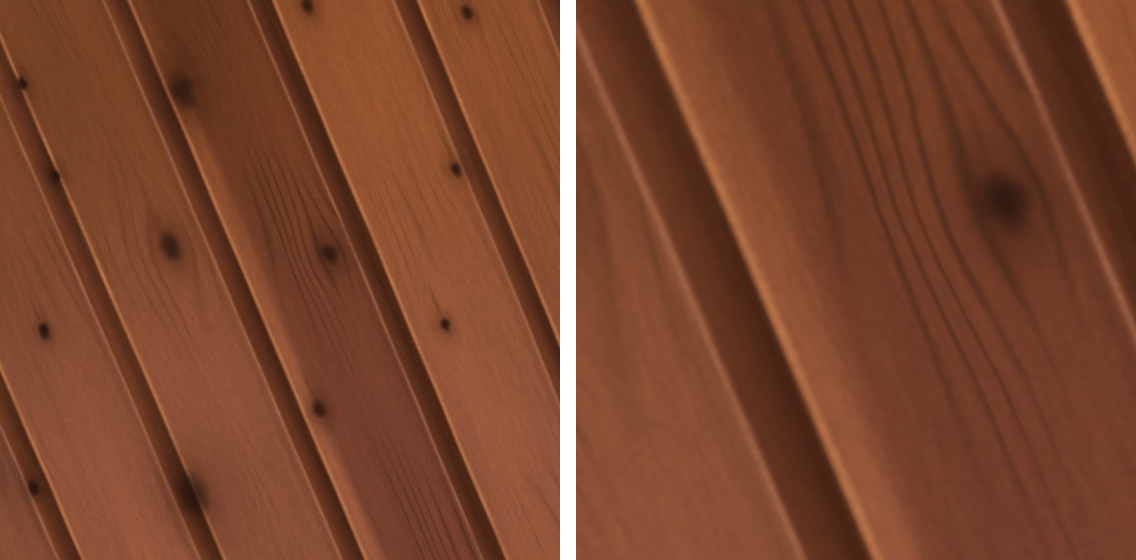
Left: the whole. Right: its middle third, enlarged.
A WebGL 2 fragment shader for this texture:

```glsl
#version 300 es
precision highp float;
// Slanted, stained pine boards with dark grooves, bright bevels, grain and knots.
uniform vec2 u_resolution;
out vec4 fragColor;

vec2 hashGradient(vec2 cell) {
  vec2 h = vec2(dot(cell, vec2(127.1, 311.7)), dot(cell, vec2(269.5, 183.3)));
  return 2.0 * fract(sin(h) * 43758.545) - 1.0;
}

float gradientNoise(vec2 p) {
  vec2 i = floor(p), f = fract(p);
  vec2 w = f * f * f * (f * (f * 6.0 - 15.0) + 10.0);
  vec2 e = vec2(0.0, 1.0);
  return mix(
    mix(dot(hashGradient(i), f), dot(hashGradient(i + e.yx), f - e.yx), w.x),
    mix(dot(hashGradient(i + e.xy), f - e.xy), dot(hashGradient(i + e.yy), f - e.yy), w.x), w.y);
}

float ridge(float x, float center, float width) {
  float d = (x - center) / width;
  return exp(-d * d);
}

// Scattered knots: x = dark core, y = stained halo, z = sideways push on the grain.
vec3 knots(vec2 p) {
  vec3 result = vec3(0.0);
  float wobble = 0.005 * gradientNoise(p * 45.0);
  for (int k = 0; k < 13; k++) {
    float i = float(k);
    vec2 q = p - fract(vec2(0.7549, 0.5698) * i + vec2(0.04, 0.85));
    vec2 local = vec2(dot(q, vec2(0.92, 0.391)), dot(q, vec2(-0.391, 0.92)) / 1.5);
    float size = fract(i * 0.27);
    float radius = 0.009 + 0.02 * pow(size, 4.0);
    float d = length(local) + wobble;
    float core = 1.0 - smoothstep(0.25 * radius, 1.35 * radius, d);
    float tail = ridge(local.x, 0.0, 0.004) * ridge(local.y, 0.015, 0.03);
    result.x = max(result.x, core * mix(0.9, 0.6, size));
    result.y = max(result.y, max(0.55 * ridge(d, 0.0, 2.0 * radius), 0.4 * tail));
    result.z += local.x * ridge(d, 0.0, 3.5 * radius);
  }
  return result;
}

void main() {
  vec2 p = gl_FragCoord.xy / u_resolution;
  float down = 1.0 - p.y;

  // Board coordinates: the seams lean and converge slightly.
  float across = (p.x - 0.43 * down) / (1.0 - 0.025 * down);
  float lane = (across - 0.186) / 0.2585;
  lane += 0.012 * gradientNoise(vec2(floor(lane + 0.4) * 5.3, down * 6.0));
  float board = floor(lane - 0.08);
  float seam = floor(lane + 0.4);
  float c = lane - seam;
  float inBoard = lane - board;

  // Grain, bent around the knots.
  vec3 knot = knots(p);
  vec2 g = vec2(across - 0.6 * knot.z, down);
  float streak = gradientNoise(vec2(g.x * 75.0, g.y * 5.0) + board * 9.7);
  float broad = gradientNoise(vec2(g.x * 11.0, g.y * 1.8) + board * 7.3);
  float fiber = gradientNoise(vec2(g.x * 210.0, g.y * 45.0));
  float speckle = gradientNoise(p * 170.0);
  float rings = pow(0.5 + 0.5 * sin(g.x * 260.0 + broad * 22.0 + streak * 2.0), 5.0);
  float ringArea = smoothstep(-0.05, 0.35, gradientNoise(vec2(g.x * 7.0, g.y * 3.5) + board * 3.1));

  // Board colour: warmer above, rosier below, dimmer at the upper left.
  vec3 wood = mix(vec3(0.565, 0.315, 0.175), vec3(0.565, 0.325, 0.225), smoothstep(0.1, 0.8, down));
  wood *= 1.0 - 0.17 * (1.0 - smoothstep(0.1, 0.75, p.x + 0.45 * down));
  wood *= 1.0 + 0.03 * sin(board * 2.4);

  // One board shows dark heartwood beside a paler strip.
  float heart = smoothstep(0.25, 0.34, inBoard - 0.04 * (down - 0.5) + 0.08 * broad);
  heart = max(heart, 0.7 * (1.0 - smoothstep(0.1, 0.3, down)));
  heart *= 1.0 - step(0.5, abs(board));
  wood = mix(wood, wood * vec3(0.8, 0.76, 0.77), heart);

  wood *= 1.0 + 0.10 * broad + 0.07 * streak + 0.07 * fiber + 0.05 * speckle;
  wood *= 1.0 - rings * ringArea * (0.11 + 0.08 * heart);

  // Grooves, shaded towards the right wall.
  float along = gradientNoise(vec2(seam * 4.7, down * 4.0));
  float depth = smoothstep(-0.02, 0.15, c) + 0.5 * along + 0.25 * sin(seam * 1.6);
  vec3 grooveColor = mix(vec3(0.43, 0.23, 0.14), vec3(0.29, 0.145, 0.085), clamp(depth, 0.0, 1.0));
  grooveColor *= 1.0 + 0.14 * streak + 0.07 * fiber + 0.05 * speckle;
  float soft = 0.012 + 1.0 / (0.2585 * u_resolution.x);
  float groove = 1.0 - smoothstep(0.081 - soft, 0.081 + soft, abs(c - 0.081));
  vec3 color = mix(wood, grooveColor, groove);

  // Bevels: a thin rosy left lip and a brighter orange right lip.
  float wear = 0.75 + 0.5 * gradientNoise(vec2(seam * 8.1, down * 13.0)) + 0.2 * speckle;
  color = mix(color, vec3(0.70, 0.45, 0.34), 0.65 * wear * ridge(c, -0.006, 0.012));
  color = mix(color, vec3(0.75, 0.48, 0.30), 0.9 * wear * ridge(c, 0.172, 0.015));
  color *= 1.0 - 0.08 * ridge(c, -0.045, 0.03);

  // Knots stain everything they cross.
  color *= 1.0 - knot.y * vec3(0.45, 0.5, 0.5);
  color = mix(color, vec3(0.14, 0.075, 0.055), knot.x);

  fragColor = vec4(clamp(color, 0.0, 1.0), 1.0);
}
```
